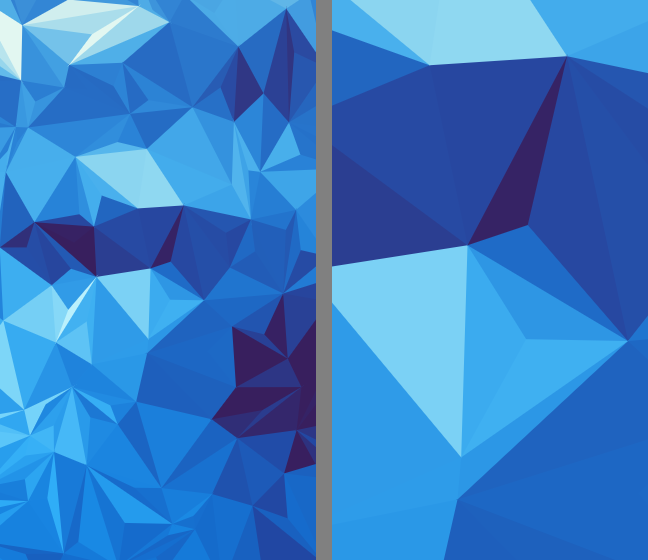
Left: the whole. Right: its middle third, enlarged.
Reproduce this background procedurally as a Shadertoy shader.

```glsl
#define COLUMNS 5.8
#define GRID_TURN 0.5
#define JITTER 0.46
#define SPLIT_CHANCE 0.36
#define TONE_SPREAD 0.30
#define BASE_TONE 0.50
#define HEIGHT_TINT vec3(0.20, 0.0, -0.10)

float hash(vec2 p) {
    return fract(sin(dot(p, vec2(127.1, 311.7))) * 4375.85);
}

vec2 hash2(vec2 p) {
    return vec2(hash(p), hash(p + 37.3));
}

float cross2(vec2 a, vec2 b) {
    return a.x * b.y - a.y * b.x;
}

// Soft elliptical spot, in 0..1 canvas coordinates
float spot(vec2 uv, vec2 center, vec2 radius) {
    vec2 d = (uv - center) / radius;
    return exp(-dot(d, d));
}

// Broad light and dark areas
float toneField(vec2 uv) {
    float tone = BASE_TONE;
    tone += 0.52 * spot(uv, vec2(0.32, 0.96), vec2(0.19, 0.07));
    tone += 0.42 * spot(uv, vec2(0.00, 0.95), vec2(0.10, 0.07));
    tone += 0.42 * spot(uv, vec2(0.88, 0.99), vec2(0.16, 0.035));
    tone -= 0.30 * spot(uv, vec2(0.86, 0.87), vec2(0.28, 0.06));
    tone += 0.34 * spot(uv, vec2(0.45, 0.69), vec2(0.48, 0.07));
    tone -= 0.46 * spot(uv, vec2(0.30, 0.57), vec2(0.46, 0.055));
    tone += 0.32 * spot(uv, vec2(0.32, 0.45), vec2(0.32, 0.05));
    tone += 0.30 * spot(uv, vec2(0.00, 0.28), vec2(0.30, 0.18));
    tone -= 0.56 * spot(uv, vec2(0.97, 0.30), vec2(0.34, 0.16));
    tone -= 0.16 * spot(uv, vec2(0.50, 0.00), vec2(0.80, 0.05));
    return tone;
}

// Purple through blue to icy white
vec3 palette(float t) {
    vec3 c = mix(vec3(0.22, 0.12, 0.37), vec3(0.15, 0.28, 0.63), smoothstep(0.02, 0.22, t));
    c = mix(c, vec3(0.12, 0.42, 0.78), smoothstep(0.22, 0.40, t));
    c = mix(c, vec3(0.14, 0.52, 0.86), smoothstep(0.40, 0.55, t));
    c = mix(c, vec3(0.24, 0.68, 0.94), smoothstep(0.55, 0.72, t));
    c = mix(c, vec3(0.52, 0.84, 0.96), smoothstep(0.72, 0.90, t));
    return mix(c, vec3(0.80, 0.97, 0.99), smoothstep(0.90, 1.05, t));
}

mat2 gridTurn() {
    float s = sin(GRID_TURN), c = cos(GRID_TURN);
    return mat2(c, s, -s, c);
}

vec2 vertex(vec2 cell) {
    return cell + JITTER * (2.0 * hash2(cell) - 1.0);
}

// Signed distance to a line, positive on its left
float edge(vec2 p, vec2 a, vec2 b) {
    return cross2(b - a, p - a) / max(length(b - a), 1e-4);
}

// Flat triangle: colour weighted by coverage, and the coverage
vec4 facet(vec2 p, vec2 a, vec2 b, vec2 c) {
    float inside = min(edge(p, a, b), min(edge(p, b, c), edge(p, c, a)));
    float coverage = clamp(inside * iResolution.x / COLUMNS + 0.5, 0.0, 1.0);
    if (coverage <= 0.0) return vec4(0.0);
    vec2 center = (a + b + c) / 3.0;
    vec2 uv = center * gridTurn() / COLUMNS;
    uv.y *= iResolution.x / iResolution.y;
    float tone = toneField(uv) + TONE_SPREAD * (hash(center) - 0.5);
    vec3 color = palette(tone) + HEIGHT_TINT * (uv.y - 0.5) * clamp(tone, 0.0, 1.0);
    return vec4(clamp(color, 0.0, 1.0), 1.0) * coverage;
}

// Some triangles break into a fan of three around an inner point
vec4 triangle(vec2 p, vec2 a, vec2 b, vec2 c) {
    vec2 seed = a + b + c;
    if (hash(seed) > SPLIT_CHANCE) return facet(p, a, b, c);
    vec3 w = 0.25 + vec3(hash2(seed + 3.1), hash(seed + 8.7));
    vec2 m = (a * w.x + b * w.y + c * w.z) / (w.x + w.y + w.z);
    return facet(p, a, b, m) + facet(p, b, c, m) + facet(p, c, a, m);
}

// Cut a quad along the diagonal that gives the fuller triangles
vec4 quad(vec2 p, vec2 cell) {
    vec2 a = vertex(cell), b = vertex(cell + vec2(1, 0));
    vec2 c = vertex(cell + vec2(1, 1)), d = vertex(cell + vec2(0, 1));
    float cutAC = min(cross2(b - a, c - a), cross2(c - a, d - a));
    float cutBD = min(cross2(b - a, d - a), cross2(c - b, d - b));
    if (cutAC > cutBD) return triangle(p, a, b, c) + triangle(p, a, c, d);
    return triangle(p, a, b, d) + triangle(p, b, c, d);
}

void mainImage(out vec4 fragColor, in vec2 fragCoord) {
    vec2 p = gridTurn() * fragCoord / iResolution.x * COLUMNS;
    vec4 sum = vec4(0.0);
    for (int y = -1; y <= 1; y++)
        for (int x = -1; x <= 1; x++)
            sum += quad(p, floor(p) + vec2(x, y));
    fragColor = vec4(sum.rgb / max(sum.a, 1e-4), 1.0);
}
```
